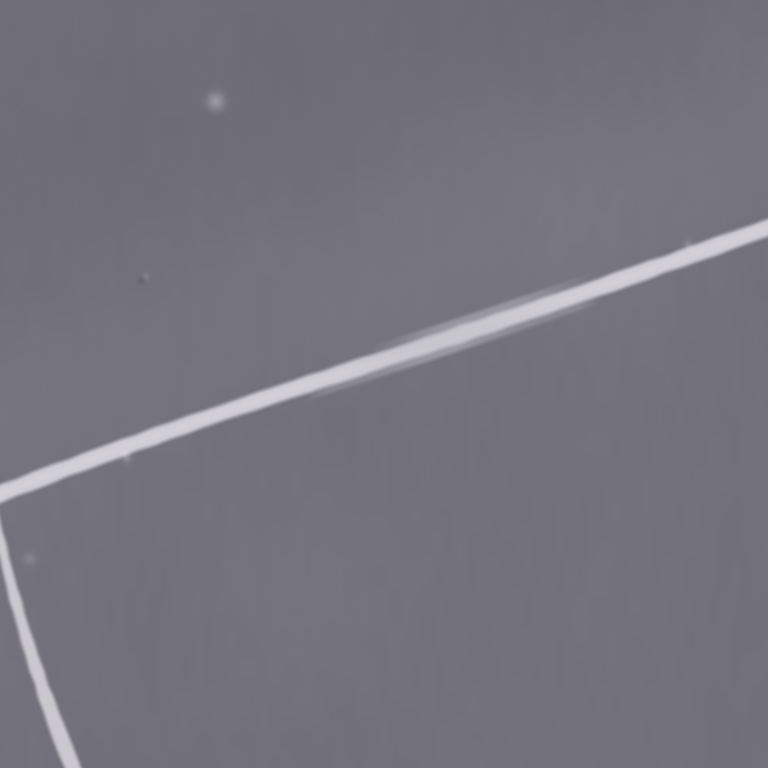
Write a three.js fragment shader that draws this texture.

```glsl
// Smooth slate-grey panel crossed by a pale, slightly bowed diagonal seam, with a
// thinner seam leaving its left end. Seams are soft distance bands; the panel is
// a broad gradient with low-contrast noise, and a few soft specks lie on top.
varying vec2 vUv;

const vec3 PANEL = vec3(0.448, 0.444, 0.480);
const vec3 SEAM = vec3(0.825, 0.815, 0.842);
const vec3 SMEAR = vec3(0.640, 0.632, 0.662);
const float SEAM_START = 0.357;
const float SEAM_SLOPE = 0.3464;
const float SEAM_BOW = 0.0075;
const float SEAM_HALF = 0.0108;
const float SOFTNESS = 0.0042;
const float MOTTLE = 0.022;
const float GRAIN = 0.007;

float hash(vec2 p) {
  p = fract(p * vec2(0.1031, 0.1130));
  p += dot(p, p.yx + 33.33);
  return fract((p.x + p.y) * p.x * 37.0);
}

float noise(vec2 p) {
  vec2 i = floor(p);
  vec2 f = fract(p);
  f = f * f * (3.0 - 2.0 * f);
  float low = mix(hash(i), hash(i + vec2(1.0, 0.0)), f.x);
  float high = mix(hash(i + vec2(0.0, 1.0)), hash(i + vec2(1.0)), f.x);
  return mix(low, high, f.y);
}

float fbm(vec2 p) {
  float sum = 0.0;
  float gain = 0.5;
  for (int i = 0; i < 4; i++) {
    sum += gain * noise(p);
    p = p * 2.03 + 17.3;
    gain *= 0.5;
  }
  return sum;
}

// Soft band around zero distance
float band(float d, float halfWidth, float soft) {
  return 1.0 - smoothstep(halfWidth - soft, halfWidth + soft, abs(d));
}

// Fades in after a and out before b
float span(float x, float a, float b, float fade) {
  return smoothstep(a, a + fade, x) * (1.0 - smoothstep(b - fade, b, x));
}

float speck(vec2 p, vec2 center, float radius) {
  vec2 d = (p - center) / radius;
  return exp(-dot(d, d));
}

// Signed distance across the main seam, positive above it
float seamDistance(vec2 p) {
  float bow = SEAM_BOW * sin(p.x * 5.236) * (1.0 - p.x);
  float center = SEAM_START + SEAM_SLOPE * p.x + bow;
  return (p.y - center) / sqrt(1.0 + SEAM_SLOPE * SEAM_SLOPE);
}

vec3 panel(vec2 p, float d) {
  float shade = MOTTLE * (fbm(p * vec2(5.0, 4.0) + 3.0) - 0.47);
  shade += GRAIN * (noise(p * vec2(70.0, 24.0)) - 0.5);
  shade += 0.016 * exp(-pow((d - 0.09) / 0.11, 2.0));
  shade -= 0.016 * smoothstep(0.15, 0.42, d);
  shade += 0.010 * speck(p, vec2(0.36, 0.23), 0.14);
  return PANEL + shade;
}

void main() {
  vec2 p = vUv;
  float d = seamDistance(p);
  vec3 color = panel(p, d);

  // Faint smears beside the middle of the main seam
  float upper = band(d - 0.010, 0.011, 0.004) * span(p.x, 0.46, 0.79, 0.13);
  float lower = band(d + 0.010, 0.010, 0.004) * span(p.x, 0.39, 0.79, 0.04);
  lower *= 0.45 + 0.35 * speck(vec2(p.x, 0.0), vec2(0.58, 0.0), 0.08);
  color = mix(color, SMEAR, max(upper * 0.75, lower));

  // Main seam, with a slightly ragged edge and a dimmer middle
  float ragged = 0.0016 * (noise(vec2(p.x * 45.0, 4.0)) - 0.5);
  float dim = 0.16 * speck(vec2(p.x, 0.0), vec2(0.59, 0.0), 0.11);
  float mainSeam = band(d, SEAM_HALF + ragged, SOFTNESS);
  float sheen = 0.94 + 0.06 * exp(-pow(d / 0.006, 2.0));
  color = mix(color, SEAM, mainSeam * (sheen - dim));

  // Curved side seam, tapering toward the junction
  float sideCenter = 0.095 - 0.41 * p.y + 0.308 * p.y * p.y;
  float sideSlope = -0.41 + 0.616 * p.y;
  float side = (p.x - sideCenter) / sqrt(1.0 + sideSlope * sideSlope);
  float sideHalf = mix(0.0105, 0.0055, clamp(p.y / 0.32, 0.0, 1.0));
  sideHalf += 0.0016 * (noise(vec2(p.y * 55.0, 9.0)) - 0.5);
  float sideSeam = band(side, sideHalf, SOFTNESS) * step(d, 0.0);
  color = mix(color, SEAM, sideSeam * 0.91);

  // Dust marks
  color += 0.17 * speck(p, vec2(0.281, 0.868), 0.0115);
  color += 0.06 * speck(p, vec2(0.190, 0.640), 0.005);
  color -= 0.05 * speck(p, vec2(0.184, 0.635), 0.005);
  color += 0.12 * speck(p, vec2(0.165, 0.404), 0.006);
  color += 0.07 * speck(p, vec2(0.039, 0.272), 0.008);
  color += 0.08 * speck(p, vec2(0.896, 0.682), 0.005);

  gl_FragColor = vec4(color, 1.0);
}
```
